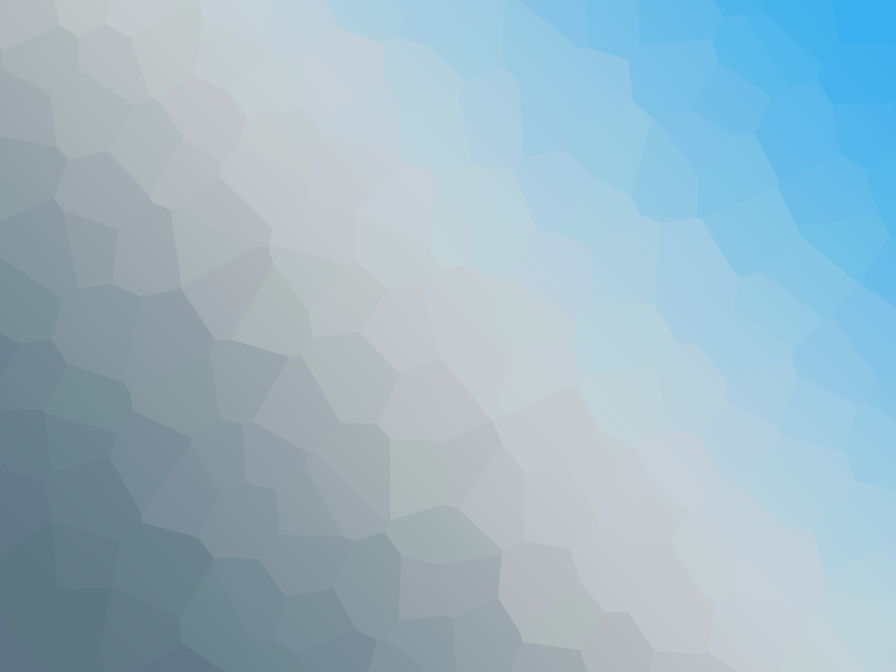
A Shadertoy shader for this background:

```glsl
// Faceted mosaic of soft Voronoi cells, shading from slate through pale grey to sky blue.

const float CELLS_PER_HEIGHT = 10.5;          // mosaic density
const float SEED_JITTER = 0.92;               // irregularity of the cells
const vec2  SLOPE = vec2(1.1, 1.0);           // gradient direction, canvas heights
const float CELL_SMOOTHNESS = 0.4;            // share of gradient kept inside a cell
const float TONE_JITTER = 0.05;               // per-cell shift along the gradient
const vec3  TINT_JITTER = vec3(0.010, -0.010, 0.008); // per-cell green to violet drift
const float RAMP_START = 0.2;
const float RAMP_STEP = 0.2;
const int   STOPS = 12;
const vec3  RAMP[STOPS] = vec3[STOPS](
    vec3(0.37, 0.46, 0.51),   vec3(0.41, 0.505, 0.55),
    vec3(0.485, 0.565, 0.60), vec3(0.585, 0.635, 0.665),
    vec3(0.69, 0.725, 0.735), vec3(0.765, 0.79, 0.80),
    vec3(0.77, 0.82, 0.845),  vec3(0.70, 0.82, 0.875),
    vec3(0.595, 0.79, 0.89),  vec3(0.465, 0.755, 0.905),
    vec3(0.33, 0.72, 0.92),   vec3(0.23, 0.69, 0.93));

vec2 hash2(vec2 p) {
    vec3 q = fract(vec3(p.xyx) * vec3(0.1031, 0.1030, 0.0973));
    q += dot(q, q.yzx + 33.33);
    return fract((q.xx + q.yz) * q.zy);
}

vec3 rampColor(float tone) {
    float position = (tone - RAMP_START) / RAMP_STEP;
    vec3 color = RAMP[0];
    for (int i = 1; i < STOPS; i++) {
        color = mix(color, RAMP[i], clamp(position - float(i - 1), 0.0, 1.0));
    }
    return color;
}

vec2 seedPoint(vec2 id) {
    return id + 0.5 + SEED_JITTER * (hash2(id + 40.0) - 0.5);
}

// Colour of one facet, with a faint gradient across it
vec3 facetColor(vec2 id, vec2 p) {
    vec2 variation = hash2(id + 91.0) - 0.5;
    vec2 anchor = mix(seedPoint(id), p, CELL_SMOOTHNESS) / CELLS_PER_HEIGHT;
    float tone = dot(anchor, SLOPE) + TONE_JITTER * variation.x;
    return rampColor(tone) + TINT_JITTER * variation.y;
}

void mainImage(out vec4 fragColor, in vec2 fragCoord) {
    vec2 p = fragCoord / iResolution.y * CELLS_PER_HEIGHT;
    float pixel = CELLS_PER_HEIGHT / iResolution.y;
    vec2 base = floor(p);

    // Find the two nearest seeds
    float nearest = 1e3, second = 1e3;
    vec2 nearestId = base, secondId = base;
    for (int y = -2; y <= 2; y++) {
        for (int x = -2; x <= 2; x++) {
            vec2 id = base + vec2(x, y);
            float d = distance(p, seedPoint(id));
            if (d < nearest) {
                second = nearest;
                secondId = nearestId;
                nearest = d;
                nearestId = id;
            } else if (d < second) {
                second = d;
                secondId = id;
            }
        }
    }

    // Blend across the shared edge over about one pixel
    vec2 a = seedPoint(nearestId), b = seedPoint(secondId);
    float edge = dot(0.5 * (a + b) - p, normalize(b - a));
    float coverage = clamp(0.5 + edge / pixel, 0.5, 1.0);
    vec3 color = mix(facetColor(secondId, p), facetColor(nearestId, p), coverage);
    fragColor = vec4(color, 1.0);
}
```
